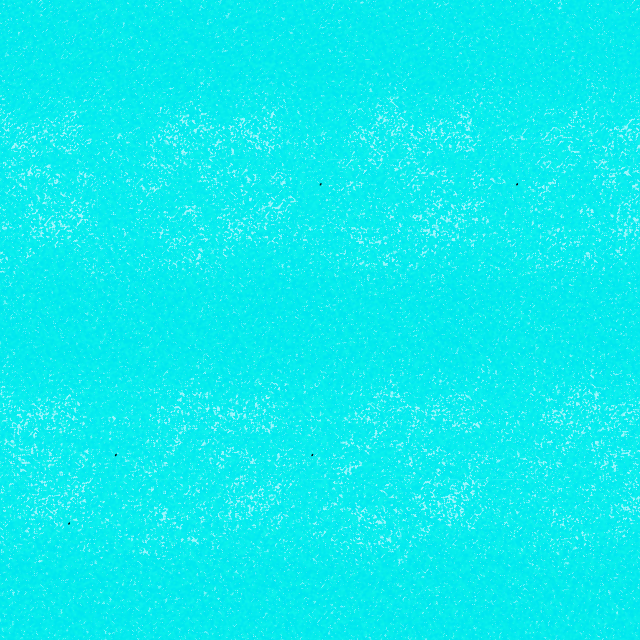
This texture is drawn by a Shadertoy shader. Its source:

```glsl
// Cyan paper with chalky white flecks in repeating cloudy patches, faint seams and tiny dark specks.
#define TILE vec2(0.307, 0.4375)         // size of one repeat
#define TILE_CENTER vec2(0.642, 0.711)   // middle of one flecked patch
#define GRAIN 430.0                      // flecks across the canvas
#define CALM_LEVEL 0.94                  // fleck threshold in calm areas
#define DENSE_LEVEL 0.63                 // fleck threshold in dense areas
#define DEEP_CYAN vec3(0.008, 0.912, 0.926)
#define LIGHT_CYAN vec3(0.03, 0.932, 0.936)
#define FLECK_COLOR vec3(0.61, 0.96, 0.985)
#define SPECK_COLOR vec3(0.0, 0.06, 0.08)
#define SPECK_RADIUS 0.0016
#define SEAM_STRENGTH 0.28

// Turn by the slant of the brush strokes
const mat2 SLANT = mat2(0.906, -0.423, 0.423, 0.906);

float hash(vec2 p) {
    return fract(sin(dot(p, vec2(127.1, 311.7))) * 43758.5453);
}

float noise(vec2 p) {
    vec2 i = floor(p), f = fract(p);
    f = f * f * (3.0 - 2.0 * f);
    return mix(mix(hash(i), hash(i + vec2(1.0, 0.0)), f.x),
               mix(hash(i + vec2(0.0, 1.0)), hash(i + 1.0), f.x), f.y);
}

// Layered noise, turned at each step to hide its grid
float clouds(vec2 p) {
    float sum = 0.0, amp = 0.5;
    for (int i = 0; i < 4; i++) {
        sum += amp * noise(p);
        p = SLANT * SLANT * p * 2.03 + 17.3;
        amp *= 0.65;
    }
    return sum / 1.173;
}

// Two slanted brush streaks in each tile
float streaks(vec2 local) {
    float sum = 0.0;
    for (float s = -1.0; s < 2.0; s += 2.0) {
        vec2 d = SLANT * (local - s * vec2(0.012, 0.079)) / vec2(0.042, 0.012);
        sum += exp(-dot(d, d));
    }
    return sum;
}

// Coverage of a shape from its signed distance
float cover(float d, float pixel) { return clamp(0.5 - d / pixel, 0.0, 1.0); }

// Two facing corners of thin lines, half a turn apart
float seams(vec2 uv, float pixel) {
    float sum = 0.0;
    for (float s = -1.0; s < 2.0; s += 2.0) {
        vec2 q = s * (uv - vec2(0.4945, 0.501)) + vec2(0.3425, -0.25);
        float across = cover(abs(q.y) - 0.0006, pixel) * step(0.0, q.x) * step(q.x, 0.61);
        float down = cover(abs(q.x) - 0.0006, pixel) * step(q.y, 0.0) * step(-0.22, q.y);
        sum = max(sum, max(across, down));
    }
    return sum;
}

float speck(vec2 d, float pixel) {
    d = mat2(0.85, 0.53, -0.53, 0.85) * d;
    return cover(length(d * vec2(1.3, 0.8)) - SPECK_RADIUS, pixel);
}

// Pairs of specks one tile apart, and a stray one
float specks(vec2 uv, float pixel) {
    float sum = speck(uv - vec2(0.108, 0.182), pixel);
    for (float i = 0.0; i < 4.0; i++) {
        vec2 start = mix(vec2(0.501, 0.712), vec2(0.181, 0.289), floor(i / 2.0));
        sum = max(sum, speck(uv - start - vec2(mod(i, 2.0) * TILE.x, 0.0), pixel));
    }
    return sum;
}

void mainImage(out vec4 fragColor, in vec2 fragCoord) {
    float pixel = 1.0 / iResolution.y;
    vec2 uv = fragCoord * pixel;
    vec2 t = (uv - TILE_CENTER) / TILE;
    vec2 local = (t - round(t)) * TILE;   // tiles meet in the calm areas

    // Fleck density: broad bands, tile clouds and uneven wear
    vec2 wave = 0.5 + 0.5 * cos(6.28318 * t);
    float band = smoothstep(0.0, 0.7, wave.y);
    float column = smoothstep(0.0, 0.4, wave.x);
    float envelope = mix(0.15, 0.92, band) * mix(0.55, 1.0, column);
    envelope *= 0.8 + 0.4 * noise(uv * 6.0 + 11.0);
    float patches = smoothstep(0.36, 0.72, clouds(SLANT * local * vec2(40.0, 56.0) + 60.0));
    float density = envelope * (0.18 + 0.72 * patches) + 0.14 * patches;
    density += streaks(local) * (0.12 + 0.4 * patches);

    // Paper tone with fine mottling in warm and cool tints
    vec2 turned = SLANT * uv;
    float mottle = noise(turned * 300.0 + 3.0) - 0.5;
    float tint = noise(turned * 260.0 + 81.0) - 0.5;
    vec3 color = mix(DEEP_CYAN, LIGHT_CYAN, clamp(0.25 + 0.5 * band + mottle, 0.0, 1.0));
    color += vec3(0.05, 0.012, 0.008) * max(mottle, 0.0) + vec3(0.045, 0.04, -0.025) * tint;

    // Chalk flecks, some of them faint
    float level = mix(CALM_LEVEL, DENSE_LEVEL, clamp(density, 0.0, 1.0));
    float grain = noise(SLANT * turned * GRAIN + 37.0);
    color = mix(color, FLECK_COLOR, smoothstep(level - 0.17, level + 0.19, grain));

    // Worn seams and dark specks
    float wear = smoothstep(0.35, 0.85, noise(turned * 120.0 + 5.0));
    color = mix(color, FLECK_COLOR, SEAM_STRENGTH * wear * seams(uv, pixel));
    color = mix(color, SPECK_COLOR, specks(uv, pixel));
    fragColor = vec4(clamp(color, 0.0, 1.0), 1.0);
}
```
